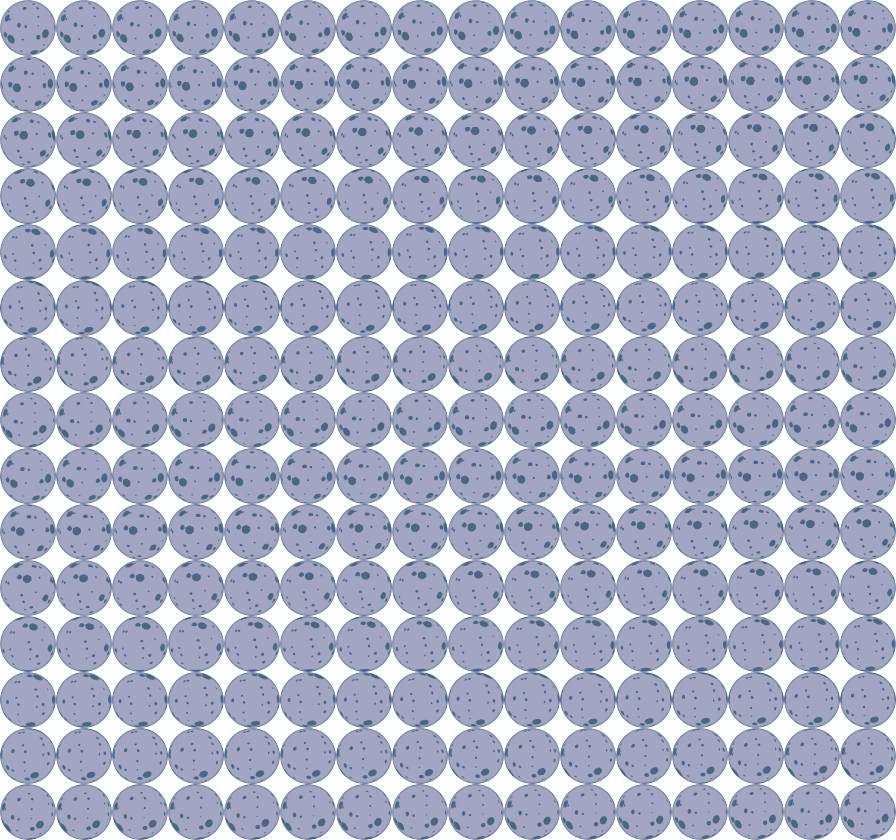
Write a Shadertoy shader that draws this pattern.

```glsl
// A grid of spotted balls, each turned a little further than the one before it.
// Every cell casts a flat-lit sphere, rotates it about a tilted axis and tests
// hashed round spots on its surface; the turn closes after the last row.

#define COLUMNS 16.0
#define ROWS 15.0
#define BALL_RADIUS 0.993
#define SPOT_COUNT 26
#define SPOT_MIN 0.03
#define SPOT_RANGE 0.145
#define AXIS_TILT 0.67
#define RIM_STRENGTH 0.6
#define PAPER vec3(0.99, 1.0, 1.0)
#define BODY vec3(0.64, 0.65, 0.76)
#define RIM vec3(0.41, 0.49, 0.60)
#define SPOT vec3(0.29, 0.40, 0.51)

const float TAU = 6.2831853;

float hash(float n) {
    return fract(sin(n * 12.9898 + 4.137) * 43758.5453);
}

// Turn a surface point into ball space; x runs along the spin axis.
vec3 toBallSpace(vec3 p, float turn) {
    float ct = cos(AXIS_TILT), st = sin(AXIS_TILT);
    float along = ct * p.x - st * p.y;
    float across = st * p.x + ct * p.y;
    float c = cos(turn), s = sin(turn);
    return vec3(along, c * p.z + s * across, c * across - s * p.z);
}

// Signed distance to the nearest spot; abs() repeats each one half a turn away.
float spotDistance(vec3 q, float growth) {
    float nearest = 1.0;
    for (int i = 0; i < SPOT_COUNT; i++) {
        float n = float(i);
        float height = 1.9 * (n + hash(n)) / float(SPOT_COUNT) - 0.95;
        float lon = 0.5 * TAU * fract(n * 0.618 + 0.3 * hash(n + 41.0));
        float size = hash(n + 83.0);
        float radius = (SPOT_MIN + SPOT_RANGE * size * size) * growth;
        vec2 ring = sqrt(1.0 - height * height) * vec2(cos(lon), sin(lon));
        float closeness = height * q.x + abs(dot(ring, q.yz));
        float chord = sqrt(max(2.0 - 2.0 * closeness, 0.0));
        nearest = min(nearest, chord - radius);
    }
    // Slightly uneven outlines
    return nearest + 0.009 * sin(31.0 * q.x) * sin(27.0 * q.y + 23.0 * q.z);
}

// Broken patches that show only where the surface turns away
float rimFlecks(vec3 q) {
    float grain = sin(19.0 * q.x + 5.0 * q.y) * sin(17.0 * q.y - 7.0 * q.z)
                + 0.6 * sin(23.0 * q.z + 9.0 * q.x);
    return smoothstep(-0.1, 0.3, grain);
}

void mainImage(out vec4 fragColor, in vec2 fragCoord) {
    vec2 grid = fragCoord / iResolution.xy * vec2(COLUMNS, ROWS);
    vec2 cell = floor(grid);
    vec2 p = (2.0 * fract(grid) - 1.0) / BALL_RADIUS;
    float px = 2.0 * ROWS / iResolution.y;

    // Cells count left to right, then down; one full turn over the grid
    float rowFromTop = ROWS - 1.0 - cell.y;
    float turn = TAU * (rowFromTop + cell.x / COLUMNS) / ROWS;

    // Sphere surface under this point
    float r = length(p);
    vec2 onDisc = p / max(r, 1.0);
    float z = sqrt(max(1.0 - dot(onDisc, onDisc), 0.0));
    vec3 q = toBallSpace(vec3(onDisc, z), turn);

    // Body, rim and spots
    float limb = 1.0 - z;
    float fleck = rimFlecks(q) * smoothstep(0.55, 0.85, limb);
    float edge = smoothstep(0.93, 0.985, r);
    vec3 color = mix(BODY, RIM, max(0.8 * fleck, RIM_STRENGTH * edge));

    float soft = 0.6 * px / max(z, 0.25);
    float d = spotDistance(q, 1.0 + 0.5 * limb * limb);
    color = mix(color, SPOT, 1.0 - smoothstep(-soft, soft, d));

    // Ball outline against the paper
    float ball = 1.0 - smoothstep(-0.5 * px, 0.5 * px, r - 1.0);
    fragColor = vec4(mix(PAPER, color, ball), 1.0);
}
```
